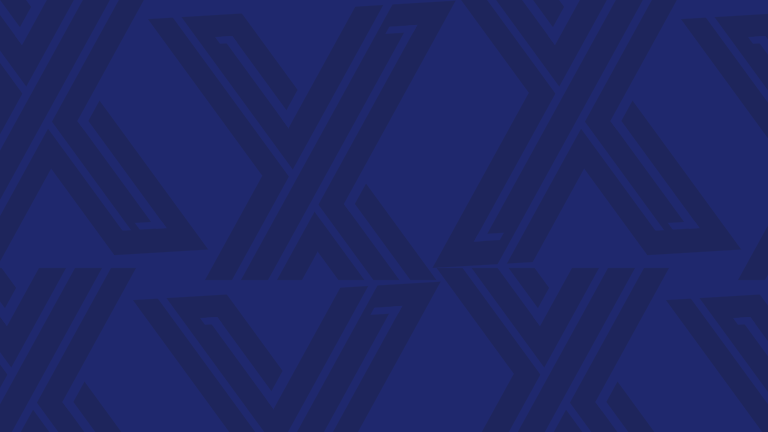
Write a WebGL 1 fragment shader that draws this pattern.

```glsl
precision highp float;

uniform vec2 u_resolution;

const float UNITS = 432.0;    // design units per canvas height
const float FAR = 2000.0;
const vec2 STEP = vec2(266.5, 281.0);
const float ROW_DRIFT = -15.0;
const float ODD_LIFT = -83.0;

// Smooth coverage of the interval lo..hi
float band(float x, float lo, float hi, float soft) {
  return clamp(min(x - lo, hi - x) / soft + 0.5, 0.0, 1.0);
}

float cut(float shape, float hole) {
  return shape * (1.0 - hole);
}

// Three strips leaning right; u runs across them, v across the other arm
float risingStrips(float u, float v, float w, float soft) {
  float shape = band(u, 359.0, 456.0, soft);
  shape = cut(shape, band(u, 386.0, 395.0, soft) * band(w, -FAR, 337.0, soft));
  shape = cut(shape, band(u, 422.0, 431.0, soft) * band(w, 50.0, FAR, soft));
  // Mitred gaps leave the middle strip whole
  float outer = 1.0 - band(u, 390.0, 427.0, soft);
  shape = cut(shape, band(v, 160.0, 169.0, soft) * outer);
  // Hooked gap ends
  shape = cut(shape, band(u, 404.0, 431.0, soft) * band(w, 50.0, 57.0, soft));
  return cut(shape, band(u, 386.0, 411.0, soft) * band(w, 330.0, 337.0, soft));
}

// Three strips leaning left, interrupted by the rising arm
float fallingStrips(float u, float v, float w, float soft) {
  float shape = band(v, 134.0, 232.0, soft);
  shape = cut(shape, band(u, 362.0, 453.0, soft));
  shape = cut(shape, band(v, 160.0, 169.0, soft) * band(w, -FAR, 337.0, soft));
  shape = cut(shape, band(v, 195.0, 206.0, soft) * band(w, 50.0, 337.0, soft));
  // The outermost strip stands clear of the crossing
  shape = cut(shape, band(v, 195.0, FAR, soft) * band(u, 347.0, 467.0, soft));
  // Hooked gap ends
  shape = cut(shape, band(v, 188.0, 206.0, soft) * band(w, 50.0, 57.0, soft));
  return cut(shape, band(v, 178.0, 206.0, soft) * band(w, 330.0, 337.0, soft));
}

// Crossed strips trimmed by slightly tilted end lines
float crossing(vec2 p, float soft) {
  float u = p.x + 0.55 * p.y;
  float v = p.x - 0.73 * p.y;
  float w = p.y + 0.06 * p.x;
  float shape = max(risingStrips(u, v, w, soft), fallingStrips(u, v, w, soft));
  return shape * band(w, 28.0, 361.0, soft);
}

// Staggered columns; each row is clipped to its own window
float staggeredPattern(vec2 p, float soft) {
  float shape = 0.0;
  for (int row = 0; row < 2; row++) {
    for (int column = -1; column < 4; column++) {
      vec2 cell = vec2(float(column), float(row));
      float odd = mod(cell.x, 2.0);
      vec2 origin = cell * STEP + vec2(ROW_DRIFT * cell.y, ODD_LIFT * odd);
      vec2 q = p - origin;
      float top = mix(-1.0, 70.0, odd);
      float window = band(q.y, top, top + STEP.y, soft);
      shape = max(shape, crossing(q, soft) * window);
    }
  }
  return shape;
}

void main() {
  vec2 p = gl_FragCoord.xy / u_resolution.y * UNITS;
  p.y = UNITS - p.y;
  float soft = 1.2 * UNITS / u_resolution.y;

  vec3 ground = vec3(0.122, 0.157, 0.431);
  vec3 strip = vec3(0.118, 0.147, 0.36);
  gl_FragColor = vec4(mix(ground, strip, staggeredPattern(p, soft)), 1.0);
}
```
